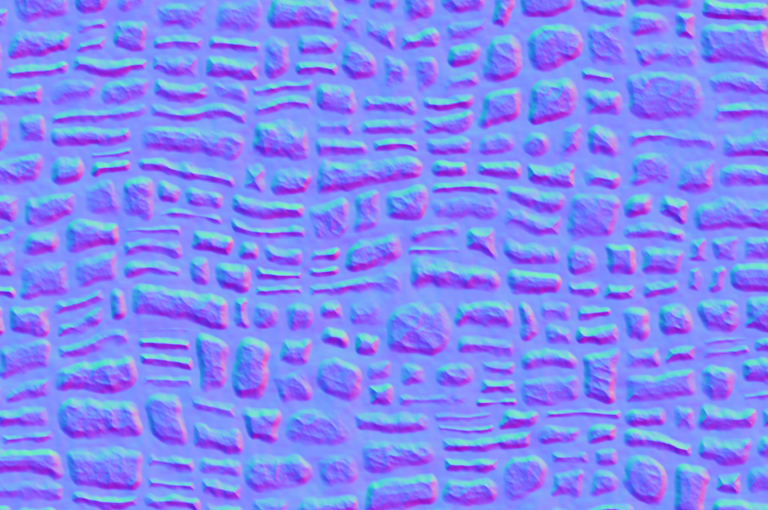
A Shadertoy shader for this texture map:

```glsl
// Tangent-space normal map of a rubble stone wall set in soft mortar.
#define BLOCK vec2(0.37, 0.21)      // size of a block before it is split into stones
#define MAX_SPLITS 6
#define STONE_AREA vec2(0.005, 0.019) // smallest and largest area that may stay whole
#define JOINT vec2(0.007, 0.011)    // half width of the mortar joint
#define RELIEF vec2(0.008, 0.015)   // height of a stone above the mortar
#define BEVEL 0.014                 // width of the rounded stone edge
#define ROUGHNESS 0.0085            // height of the chiselled grain
#define FACE_TILT vec2(0.0, -0.07)
#define MORTAR_TILT vec2(0.03, 0.16)

vec2 hash2(vec2 p) {
    vec3 q = fract(p.xyx * vec3(0.1031, 0.1030, 0.0973));
    q += dot(q, q.yzx + 33.33);
    return fract((q.xx + q.yz) * q.zy);
}

float noise(vec2 p) {
    vec2 i = floor(p), f = fract(p);
    f = f * f * f * (f * (f * 6.0 - 15.0) + 10.0);
    float low = mix(hash2(i).x, hash2(i + vec2(1, 0)).x, f.x);
    float high = mix(hash2(i + vec2(0, 1)).x, hash2(i + vec2(1, 1)).x, f.x);
    return mix(low, high, f.y);
}

mat2 rotation(float a) {
    return mat2(cos(a), sin(a), -sin(a), cos(a));
}

// Rough grain: diagonal ridges first, finer pits after
float grain(vec2 p) {
    float sum = 0.0, amplitude = 0.5;
    p = rotation(0.7) * p * vec2(20.0, 27.0);
    for (int i = 0; i < 4; i++) {
        float n = noise(p);
        sum += amplitude * (i < 2 ? 1.0 - abs(2.0 * n - 1.0) : n);
        p = rotation(1.1) * p * 1.95 + 7.3;
        amplitude *= 0.6;
    }
    return sum;
}

// Bends the courses so that the joints are never straight
vec2 bend(vec2 p) {
    vec2 slow = vec2(noise(p * 4.0 + 11.0), noise(p * 3.5 + 37.0)) - 0.5;
    vec2 quick = vec2(noise(p * 15.0 + 53.0), noise(p * 14.0 + 71.0)) - 0.5;
    return p + slow * vec2(0.04, 0.06) + quick * 0.017;
}

// Finds the stone around p by random splits: centre, half size, seed
void findStone(vec2 p, out vec2 centre, out vec2 halfSize, out vec2 seed) {
    float row = floor(p.y / BLOCK.y);
    float shift = hash2(vec2(row + 40.0, 5.0)).x * BLOCK.x;
    float column = floor((p.x + shift) / BLOCK.x);
    vec2 lo = vec2(column, row) * BLOCK - vec2(shift, 0.0);
    vec2 hi = lo + BLOCK;
    seed = hash2(vec2(column, row) + 63.0);
    for (int i = 0; i < MAX_SPLITS; i++) {
        vec2 size = hi - lo;
        vec2 r = hash2(seed * 91.7 + 3.0);
        if (size.x * size.y < mix(STONE_AREA.x, STONE_AREA.y, r.x * r.x)) break;
        int axis = size.x > size.y * mix(1.0, 2.5, r.y) ? 0 : 1;
        float cut = mix(lo[axis], hi[axis], mix(0.34, 0.66, hash2(seed * 57.0 + 9.0).x));
        bool above = p[axis] > cut;
        if (above) lo[axis] = cut; else hi[axis] = cut;
        seed = hash2(seed * 83.0 + (above ? 17.0 : 29.0));
    }
    centre = 0.5 * (lo + hi);
    halfSize = 0.5 * (hi - lo);
}

// Height in x, stone coverage in y
vec2 wall(vec2 p) {
    vec2 centre, halfSize, seed;
    vec2 bent = bend(p);
    findStone(bent, centre, halfSize, seed);
    vec2 shape = hash2(seed * 71.0 + 1.0), look = hash2(seed * 47.0 + 2.0);

    // Turned, wedge-shaped rounded box
    vec2 q = rotation((shape.x - 0.5) * 0.12) * (bent - centre);
    vec2 box = halfSize - mix(JOINT.x, JOINT.y, shape.y);
    float side = look.x > 0.5 ? 1.0 : -1.0;
    box.y *= 1.0 - 0.28 * look.y * smoothstep(-box.x, box.x, q.x * side);
    float radius = min(box.x, box.y) * mix(0.3, 0.9, look.x);
    vec2 corner = abs(q) - box + radius;
    float d = length(max(corner, 0.0)) + min(max(corner.x, corner.y), 0.0) - radius;
    d += (noise(p * 38.0) - 0.5) * 0.007 + (noise(p * 85.0) - 0.5) * 0.003;

    // Bevelled edge, domed face and grain over gently rolling mortar
    float cover = smoothstep(0.004, -BEVEL, d);
    float dome = smoothstep(0.0, 0.05, -d);
    float relief = mix(RELIEF.x, RELIEF.y, shape.x);
    float rough = ROUGHNESS * mix(0.7, 1.25, look.y);
    float height = relief * (cover + 0.45 * dome);
    height += cover * rough * (grain(p + seed * 5.0) - 0.5);
    height += (1.0 - cover) * (0.006 * noise(p * 18.0) + 0.0012 * noise(p * 75.0));
    return vec2(height, cover);
}

void mainImage(out vec4 fragColor, in vec2 fragCoord) {
    vec2 p = fragCoord / iResolution.y;
    vec2 e = vec2(max(0.0022, 0.75 / iResolution.y), 0.0);
    vec2 right = wall(p + e.xy), left = wall(p - e.xy);
    vec2 up = wall(p + e.yx), down = wall(p - e.yx);

    // Slope to normal, with a slight lean of faces and joints
    vec2 slope = vec2(left.x - right.x, down.x - up.x) / (2.0 * e.x);
    slope.x = 0.8 * slope.x - 0.15 * slope.y;
    float cover = 0.25 * (right.y + left.y + up.y + down.y);
    slope += mix(MORTAR_TILT, FACE_TILT, cover);
    vec3 normal = normalize(vec3(slope, 1.0));
    fragColor = vec4(0.5 + 0.5 * normal, 1.0);
}
```
